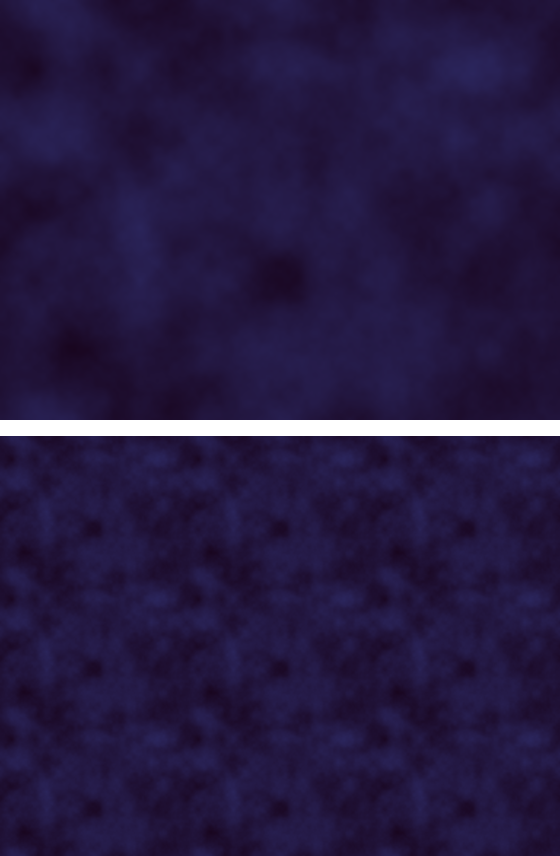
Top: one tile. Bottom: repeated 3 by 3.
This texture is drawn by a WebGL 2 fragment shader. Its source:

```glsl
#version 300 es
precision highp float;
precision highp int;
// Dim violet nebula haze: soft dark and bluish clouds that tile in both directions.
// Octaves of wrapping value noise are summed, and the sum blends
// linearly between a near-black plum and a muted indigo.

#define BASE_CELLS ivec2(8, 6)
#define OCTAVES 5
#define GAIN 0.5
#define CONTRAST 1.15
#define SEED 7
#define DARK_PLUM vec3(0.090, 0.010, 0.100)
#define INDIGO vec3(0.170, 0.150, 0.370)

uniform vec2 u_resolution;
out vec4 fragColor;

// Integer hash of a lattice point and layer, mapped to 0..1
float hash(ivec2 cell, int layer) {
    uint h = uint(cell.x + 256 * cell.y + 65536 * (layer + 16 * SEED));
    h ^= h >> 16;
    h *= 0x7feb352du;
    h ^= h >> 15;
    h *= 0x846ca68bu;
    h ^= h >> 16;
    return float(h >> 8) / 16777216.0;
}

// Value noise whose lattice wraps after the given number of cells
float wrappedNoise(vec2 uv, ivec2 cells, int layer) {
    vec2 p = uv * vec2(cells);
    vec2 f = smoothstep(0.0, 1.0, fract(p));
    ivec2 a = ivec2(floor(p)) % cells;
    ivec2 b = (a + 1) % cells;
    float low = mix(hash(a, layer), hash(ivec2(b.x, a.y), layer), f.x);
    float high = mix(hash(ivec2(a.x, b.y), layer), hash(b, layer), f.x);
    return mix(low, high, f.y);
}

// Each octave doubles the cell count, so every layer still tiles
float cloudDensity(vec2 uv) {
    float sum = 0.0;
    float total = 0.0;
    float weight = 1.0;
    ivec2 cells = BASE_CELLS;
    for (int layer = 0; layer < OCTAVES; layer++) {
        sum += weight * wrappedNoise(uv, cells, layer);
        total += weight;
        weight *= GAIN;
        cells *= 2;
    }
    return sum / total;
}

void main() {
    vec2 uv = gl_FragCoord.xy / u_resolution;
    float glow = 0.5 + CONTRAST * (cloudDensity(uv) - 0.5);
    fragColor = vec4(mix(DARK_PLUM, INDIGO, clamp(glow, 0.0, 1.0)), 1.0);
}
```
